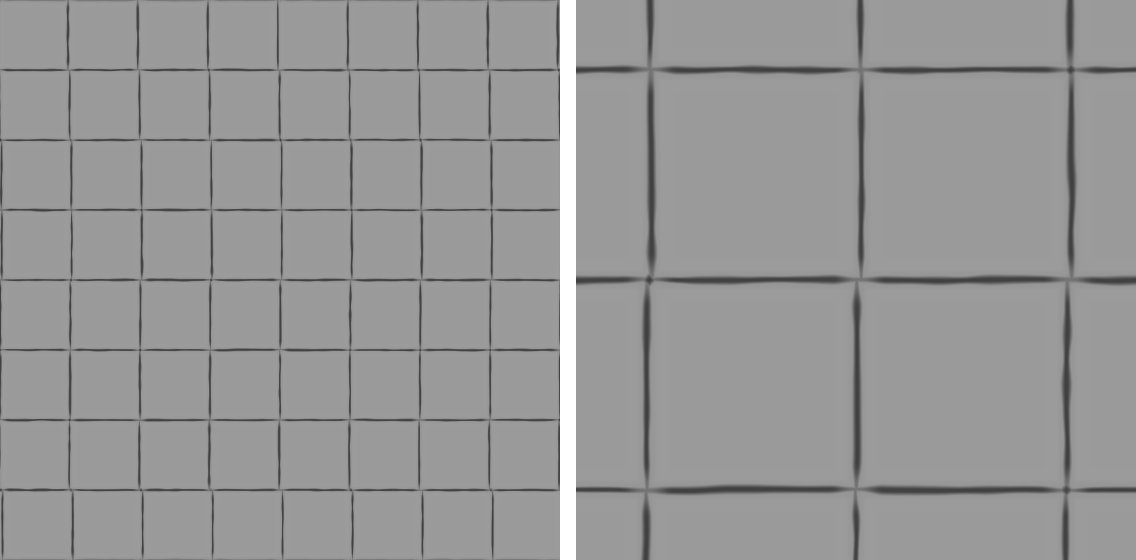
Left: the whole. Right: its middle third, enlarged.
A WebGL 2 fragment shader for this pattern:

```glsl
#version 300 es
precision highp float;
// Grey square tiles, eight by eight, with thin uneven dark joints and slightly shifted rows.

uniform vec2 u_resolution;
out vec4 outColor;

const float TILES = 8.0;
const vec3 STONE = vec3(0.602);
const vec3 GROUT = vec3(0.255);

// Sideways shift of each row in tile widths, bottom row first
const float ROW_SHIFT[8] = float[8](0.037, -0.010, 0.0, 0.005, 0.026, 0.020, -0.005, -0.030);

float hash(vec2 p) {
    vec3 q = fract(vec3(p.xyx) * 0.1031);
    q += dot(q, q.yzx + 33.33);
    return fract((q.x + q.y) * q.z);
}

// Smooth one-dimensional noise, with an independent strand per seed
float strandNoise(float x, float seed) {
    float cell = floor(x);
    float t = smoothstep(0.0, 1.0, fract(x));
    return mix(hash(vec2(cell, seed)), hash(vec2(cell + 1.0, seed)), t);
}

float rowShift(float row) {
    return ROW_SHIFT[int(mod(row, TILES))];
}

// Soft dark stroke: 1 at its core, 0 beyond the half width
float stroke(float dist, float halfWidth) {
    return 1.0 - smoothstep(0.1 * halfWidth, halfWidth, dist);
}

// One joint with wavering position and width, pinched at the tile corners
float joint(float across, float along, float seed, float pixel) {
    float waver = (strandNoise(along * 5.0, seed) - 0.5) * 0.008;
    float swell = mix(0.72, 1.2, strandNoise(along * 8.0, seed + 17.0));
    float weight = mix(0.85, 1.1, hash(vec2(floor(along), seed + 41.0)));
    float t = fract(along);
    float body = smoothstep(0.015, 0.13, min(t, 1.0 - t));
    float halfWidth = 0.027 * swell * weight * mix(0.72, 1.0, body);
    return mix(0.4, 1.0, body) * stroke(abs(across - waver), max(halfWidth, pixel));
}

// Small diamond where joints cross; some corners stay pale
float cornerMark(vec2 offset, vec2 id, float pixel) {
    float strength = smoothstep(0.2, 0.65, hash(id + 73.0));
    float dist = abs(offset.x) + abs(offset.y);
    return strength * stroke(dist, max(0.043, pixel));
}

void main() {
    vec2 p = gl_FragCoord.xy / u_resolution * TILES;
    float pixel = TILES / min(u_resolution.x, u_resolution.y);

    // Upright joints follow the shift of their row
    float row = floor(p.y);
    float x = p.x - rowShift(row);
    float column = floor(x + 0.5);
    float upright = joint(x - column, p.y, column + 5.0, pixel);

    // Level joints break midway between the shifts of the rows they part
    float level = floor(p.y + 0.5);
    float across = p.y - level;
    float along = p.x - 0.5 * (rowShift(level + TILES - 1.0) + rowShift(level));
    float inside = step(0.5, level) * step(level, TILES - 0.5);
    float flat_ = joint(across, along, level + 101.0, pixel) * mix(0.35, 1.0, inside);

    // Corner marks
    float corner = floor(along + 0.5);
    float mark = cornerMark(vec2(along - corner, across), vec2(corner, level), pixel);
    mark *= mix(0.3, 1.0, inside);

    // Faint worn rim on the tile face
    float edge = min(abs(x - column), abs(across));
    float rim = 0.006 * smoothstep(0.13, 0.09, edge);
    float shade = 0.022 * smoothstep(0.055, 0.015, edge);
    vec3 face = STONE + rim - shade;

    float dark = max(max(upright, flat_), mark);
    outColor = vec4(mix(face, GROUT, dark), 1.0);
}
```
